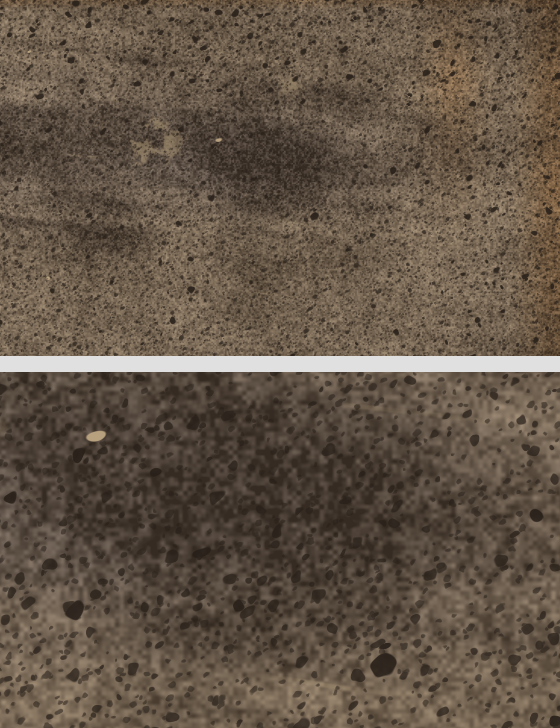
Top: the whole. Bottom: its middle third, enlarged.
This texture is drawn by a Shadertoy shader. Its source:

```glsl
#define SHADE_COLOR vec3(0.215, 0.170, 0.125)
#define LIGHT_COLOR vec3(0.605, 0.530, 0.440)
#define SPECK_COLOR vec3(0.150, 0.120, 0.095)
#define CHIP_COLOR vec3(0.640, 0.560, 0.440)
#define RUST_TINT vec3(1.10, 0.97, 0.80)
#define SOOT_TINT vec3(0.97, 0.99, 1.08)
#define BASE_TONE 0.65
#define BAND_DEPTH 0.31
#define CLOUD_CONTRAST 0.55
#define GRAIN_CONTRAST 0.46

float hash(vec2 p) {
    vec3 q = fract(vec3(p.xyx) * 0.1031);
    q += dot(q, q.yzx + 33.33);
    return fract((q.x + q.y) * q.z);
}

float noise(vec2 p) {
    vec2 cell = floor(p), f = fract(p);
    f = f * f * (3.0 - 2.0 * f);
    return mix(mix(hash(cell), hash(cell + vec2(1, 0)), f.x),
               mix(hash(cell + vec2(0, 1)), hash(cell + vec2(1, 1)), f.x), f.y);
}

float fbm(vec2 p) {
    float sum = 0.0, weight = 0.5;
    for (int i = 0; i < 5; i++) {
        sum += weight * noise(p);
        p = mat2(1.6, 0.5, -0.5, 1.6) * p * 1.2 + 7.3;
        weight *= 0.5;
    }
    return sum / 0.97;
}

// Scattered ragged grains, leaning to the upper right
float specks(vec2 p, float cells, float density, float size, float seed) {
    vec2 q = p * cells + seed;
    q += 0.28 * (vec2(noise(q * 2.3), noise(q * 2.3 + 41.0)) - 0.5);
    float soft = 0.8 * cells / iResolution.y;
    float cover = 0.0;
    for (int y = -1; y <= 1; y++)
    for (int x = -1; x <= 1; x++) {
        vec2 cell = floor(q) + vec2(x, y);
        vec2 center = cell + vec2(hash(cell + 3.1), hash(cell + 17.7));
        vec2 d = q - center;
        d = vec2(d.x * 0.8 + d.y * 0.6, d.y * 0.8 - d.x * 0.6);
        d.x *= mix(0.6, 1.0, hash(cell + 29.3));
        float pick = hash(cell + 51.9);
        float radius = size * mix(0.45, 1.0, pow(hash(cell + 71.3), 2.0));
        float grain = 1.0 - smoothstep(radius - soft, radius + soft, length(d));
        cover = max(cover, grain * step(pick, density));
    }
    return cover;
}

// Soft round falloff
float spot(vec2 p, vec2 center, vec2 size) {
    vec2 d = (p - center) / size;
    return exp(-dot(d, d));
}

void mainImage(out vec4 fragColor, in vec2 fragCoord) {
    vec2 uv = fragCoord / iResolution.xy;
    vec2 p = fragCoord / iResolution.y;

    // Broad stains: a sooty wedge narrowing to the right
    float clouds = fbm(p * vec2(4.0, 6.5) + 3.0);
    float streaks = fbm(vec2(p.x * 2.5, (p.y + 0.12 * p.x) * 26.0) + 11.0);
    float weave = noise(vec2(p.x * 60.0, p.y * 5.0));
    float halfHeight = mix(0.30, 0.13, uv.x);
    float offset = abs(uv.y - 0.60 + 0.07 * uv.x) / halfHeight;
    offset += 0.9 * (clouds - 0.5) + 0.8 * (streaks - 0.5);
    float band = 1.0 - smoothstep(0.25, 1.2, offset);
    band *= 1.0 - smoothstep(0.5, 0.92, uv.x + 0.3 * (clouds - 0.5));
    float soot = spot(uv, vec2(0.40, 0.55), vec2(0.17, 0.10));
    float patches = spot(uv, vec2(0.62, 0.27), vec2(0.08, 0.05))
                  + spot(uv, vec2(0.33, 0.31), vec2(0.07, 0.03))
                  + spot(uv, vec2(0.46, 0.22), vec2(0.03, 0.04))
                  + spot(uv, vec2(0.80, 0.56), vec2(0.06, 0.10));

    float tone = BASE_TONE - BAND_DEPTH * band - 0.09 * soot;
    tone -= 0.20 * patches * smoothstep(0.25, 0.65, streaks);
    tone += CLOUD_CONTRAST * (clouds - 0.5) + 0.25 * (streaks - 0.5);
    tone += 0.08 * (weave - 0.5);
    tone -= 0.17 * smoothstep(0.91, 1.0, uv.x) + 0.12 * smoothstep(0.965, 1.0, uv.y);

    // Fine mineral grain
    tone += GRAIN_CONTRAST * (noise(p * 235.0) - 0.5);
    tone += 0.75 * GRAIN_CONTRAST * (noise(p * 115.0 + 9.0) - 0.5);
    vec3 color = mix(SHADE_COLOR, LIGHT_COLOR, clamp(tone, 0.0, 1.1));

    // Rusty right side and top edge, cool soot
    float rust = smoothstep(0.90, 1.0, uv.x) + 0.6 * smoothstep(0.97, 1.0, uv.y);
    rust += 0.7 * spot(uv, vec2(0.81, 0.78), vec2(0.05, 0.26));
    color *= mix(vec3(1), RUST_TINT, min(rust, 1.0) * (0.4 + 0.6 * clouds));
    color *= mix(vec3(1), SOOT_TINT, min(0.6 * band + 0.6 * soot, 1.0));

    // Pale worn chips and hairline scratches
    float wear = spot(uv, vec2(0.26, 0.60), vec2(0.07, 0.12))
               + 0.7 * spot(uv, vec2(0.52, 0.76), vec2(0.05, 0.03));
    float chips = smoothstep(0.56, 0.74, fbm(p * vec2(34.0, 26.0)) + 0.22 * wear - 0.12);
    color = mix(color, CHIP_COLOR, 0.65 * chips * min(wear * 1.5, 1.0));
    for (float i = 0.0; i < 6.0; i++) {
        vec2 start = vec2(0.1 + 1.2 * hash(vec2(i, 4.0)), 0.1 + 0.55 * hash(vec2(i, 8.0)));
        vec2 d = p - start;
        float curve = d.y + 0.12 * d.x + 0.006 * (noise(p * 14.0 + i) - 0.5);
        float line = 1.0 - smoothstep(0.0008, 0.0035, abs(curve));
        line *= 1.0 - smoothstep(0.03, 0.10, abs(d.x));
        color = mix(color, CHIP_COLOR, 0.5 * line * noise(p * 55.0 + i));
    }
    color = mix(color, CHIP_COLOR * 1.12, specks(p, 7.0, 0.04, 0.06, 63.0));

    // Dark pits, the largest toward the top and right
    float coarse = clamp(smoothstep(0.5, 1.0, uv.y) + smoothstep(0.5, 1.0, uv.x), 0.15, 1.0);
    float pits = 0.55 * specks(p, 125.0, 0.34, 0.40, 5.0);
    pits = max(pits, 0.72 * specks(p, 62.0, 0.24, 0.33, 23.0));
    pits = max(pits, 0.88 * specks(p, 32.0, 0.30 * coarse, 0.28, 87.0));
    color = mix(color, SPECK_COLOR, pits);

    fragColor = vec4(color, 1.0);
}
```
